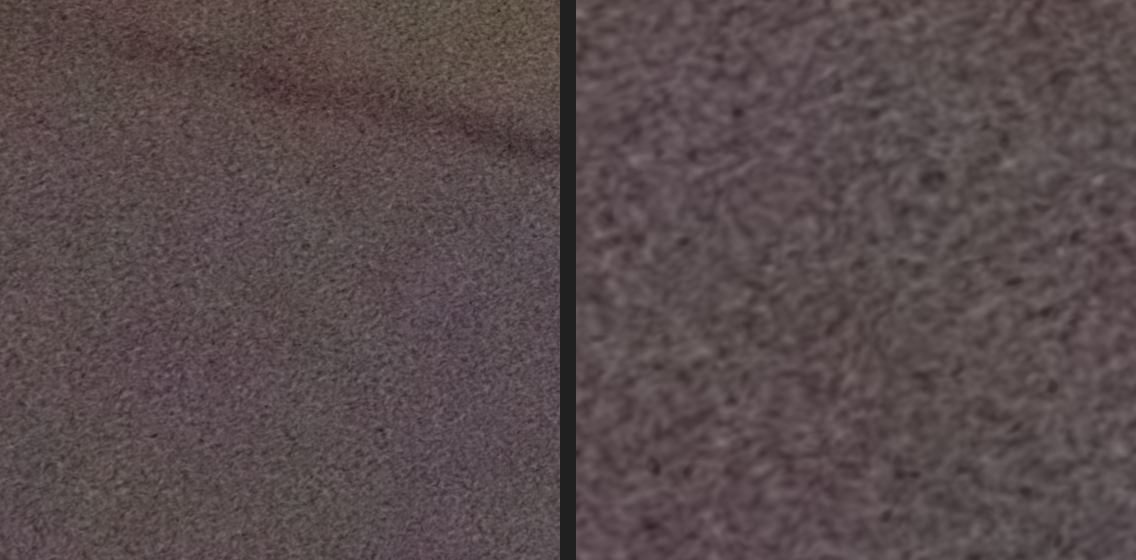
Left, the full canvas; right, a detail of the centre.
Reproduce this texture procedurally as a Shadertoy shader.

```glsl
const vec3 MAUVE = vec3(0.350, 0.296, 0.304);
const vec3 BROWN = vec3(0.362, 0.297, 0.280);
const vec3 VIOLET = vec3(0.346, 0.296, 0.318);
const vec3 ROSE_SHIFT = vec3(0.014, -0.018, 0.006);   // red against green patches
const vec3 BLUE_SHIFT = vec3(-0.007, 0.000, 0.015);   // blue against yellow patches
const vec3 STAIN_LOSS = vec3(0.064, 0.070, 0.060);
const vec2 GRAIN_DIR = vec2(0.90, 0.436);             // grains lean up to the right
const vec2 CLUMP_FREQ = vec2(34.0, 46.0);
const vec2 COARSE_FREQ = vec2(66.0, 98.0);
const vec2 FINE_FREQ = vec2(122.0, 160.0);
const vec2 PIT_FREQ = vec2(56.0, 76.0);
const float GRAIN_CONTRAST = 0.165;
const float PIT_DEPTH = 0.080;
const float GLINT_GAIN = 0.055;
const float MOTTLE_GAIN = 0.028;
const float STAIN_WIDTH = 0.038;

// Integer hash to a gradient in [-1, 1]
vec2 hashGradient(vec2 cell) {
    uvec2 v = uvec2(ivec2(cell)) * 1664525u + 1013904223u;
    v.x += v.y * 1664525u;
    v.y += v.x * 1664525u;
    v ^= v >> 16u;
    v.x += v.y * 1664525u;
    v.y += v.x * 1664525u;
    v ^= v >> 16u;
    return vec2(v & 65535u) / 32767.5 - 1.0;
}

float gradientNoise(vec2 p) {
    vec2 cell = floor(p);
    vec2 f = p - cell;
    vec2 u = f * f * f * (f * (f * 6.0 - 15.0) + 10.0);
    vec2 e = vec2(1.0, 0.0);
    float a = dot(hashGradient(cell), f);
    float b = dot(hashGradient(cell + e.xy), f - e.xy);
    float c = dot(hashGradient(cell + e.yx), f - e.yx);
    float d = dot(hashGradient(cell + e.xx), f - e.xx);
    return mix(mix(a, b, u.x), mix(c, d, u.x), u.y);
}

float fbm(vec2 p) {
    float sum = 0.0;
    float gain = 1.0;
    for (int i = 0; i < 3; i++) {
        sum += gain * gradientNoise(p);
        p = p * 2.03 + 17.3;
        gain *= 0.5;
    }
    return sum;
}

// Broad drift from violet below to brown above, with faint colour patches
vec3 groundColor(vec2 p) {
    float drift = fbm(p * 3.0 + 5.0);
    float brown = smoothstep(0.55, 0.95, p.y + 0.12 * drift);
    float violet = smoothstep(0.15, 0.75, p.x - 0.9 * abs(p.y - 0.30) + 0.3 * drift);
    vec3 color = mix(mix(MAUVE, VIOLET, violet), BROWN, brown);
    color += ROSE_SHIFT * fbm(p * 4.5 + 31.0);
    color += BLUE_SHIFT * fbm(p * 4.0 + 63.0);
    color += vec3(0.012, 0.020, 0.006) * smoothstep(1.45, 1.85, p.x + p.y);
    return color + MOTTLE_GAIN * fbm(p * 9.0 + 90.0);
}

// Dark, ragged band sloping down to the right near the top
float stain(vec2 p) {
    float wobble = fbm(p * 7.0 + 40.0);
    float offset = (p.y - 0.975 + 0.235 * p.x + 0.025 * wobble) / STAIN_WIDTH;
    float along = smoothstep(0.10, 0.30, p.x) * (0.75 + 0.7 * wobble);
    vec2 corner = p - vec2(0.05, 0.95);
    return max(along, 0.0) * exp(-offset * offset) + 0.4 * exp(-60.0 * dot(corner, corner));
}

void mainImage(out vec4 fragColor, in vec2 fragCoord) {
    vec2 p = fragCoord / iResolution.y;

    // Grain frame: tilted, bent, finer toward the top right
    vec2 q = p * (1.0 + 0.13 * (p.x + p.y));
    q += 0.008 * vec2(gradientNoise(p * 22.0), gradientNoise(p * 22.0 + 50.0));
    q = vec2(dot(q, GRAIN_DIR), dot(q, vec2(-GRAIN_DIR.y, GRAIN_DIR.x)));

    // Three grain sizes whose strength varies from place to place
    float strength = 1.0 + 0.9 * gradientNoise(p * 26.0 + 130.0);
    float grain = 0.30 * gradientNoise(q * CLUMP_FREQ + 301.0)
                + 0.80 * gradientNoise(q * COARSE_FREQ) * strength
                + 0.62 * gradientNoise(q * FINE_FREQ + 211.0);

    // Sparse dark pits and pale glints
    float speck = gradientNoise(q * PIT_FREQ + 407.0);
    float pits = smoothstep(0.25, 0.55, speck);
    float glints = smoothstep(0.28, 0.60, -speck);

    vec3 color = groundColor(p) - STAIN_LOSS * stain(p);
    color += GRAIN_CONTRAST * grain - PIT_DEPTH * pits + GLINT_GAIN * glints;
    fragColor = vec4(clamp(color, 0.0, 1.0), 1.0);
}
```
